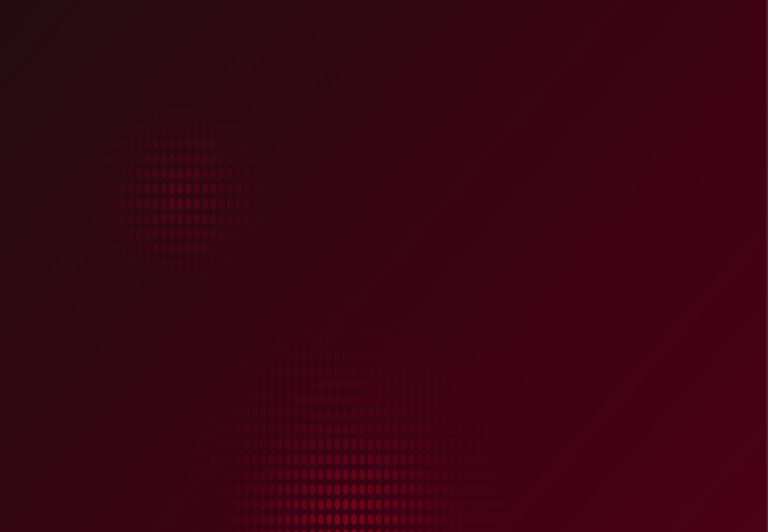
This background is drawn by a WebGL 1 fragment shader. Its source:

```glsl
precision highp float;
// Dark crimson backdrop: a diagonal three-stop gradient, with a fine
// grid of upright oval dots that only shows inside soft round glows.
// Lengths are in canvas heights, so the layout holds at any size.

uniform vec2 u_resolution;

const vec3 SHADOW = vec3(0.140, 0.045, 0.068);
const vec3 WINE = vec3(0.222, 0.014, 0.077);
const vec3 CRIMSON = vec3(0.292, 0.000, 0.086);
const vec3 DOT_RED = vec3(0.540, 0.010, 0.110);
const vec3 GAP_DARK = vec3(0.190, 0.010, 0.065);
const vec3 RIM = vec3(0.350, 0.115, 0.185);

const vec2 PITCH = vec2(0.01554, 0.02825);
const vec2 DOT_RADIUS = vec2(0.0059, 0.0102);
const vec2 GRID_ORIGIN = vec2(0.6497, 0.0236);
const float GRADIENT_TILT = 0.88;
const float RIM_WIDTH = 0.0020;

// Three-colour ramp with its middle stop at one half
vec3 ramp(float t) {
  vec3 lower = mix(SHADOW, WINE, clamp(t * 2.0, 0.0, 1.0));
  return mix(lower, CRIMSON, clamp(t * 2.0 - 1.0, 0.0, 1.0));
}

// Round falloff: 1 at the centre, 0 at the radius
float glow(vec2 p, vec2 centre, float radius, float falloff) {
  float d = length(p - centre) / radius;
  return pow(max(1.0 - d, 0.0), falloff);
}

// Coverage of a repeated oval, smoothed over about one pixel
float ovalGrid(vec2 p, vec2 pitch, vec2 radius, float pixel) {
  vec2 cell = mod(p + 0.5 * pitch, pitch) - 0.5 * pitch;
  float edge = (length(cell / radius) - 1.0) * radius.x;
  return 1.0 - smoothstep(-0.8 * pixel, 0.8 * pixel, edge);
}

void main() {
  vec2 p = gl_FragCoord.xy / u_resolution.y;
  float aspect = u_resolution.x / u_resolution.y;
  float pixel = 1.0 / u_resolution.y;

  // Gradient from the upper left to the lower right
  float t = (p.x + GRADIENT_TILT * (1.0 - p.y)) / (aspect + GRADIENT_TILT);
  vec3 color = ramp(t);

  // Small upper glow, wide faint lower glow, hot spot at the bottom
  float upper = 0.34 * glow(p, vec2(0.339, 0.630), 0.172, 1.1);
  float wide = 0.19 * glow(p, vec2(0.650, 0.110), 0.310, 0.9);
  float hot = 0.70 * glow(p, vec2(0.650, 0.000), 0.240, 1.5);
  float strength = min(upper + wide + hot, 1.0);

  // Dots glow red while the gaps between them sink slightly
  float dots = ovalGrid(p - GRID_ORIGIN, PITCH, DOT_RADIUS, pixel);
  vec3 lit = mix(GAP_DARK, DOT_RED, dots);
  color = mix(color, lit, strength * mix(0.6, 1.0, dots));

  // Thin pale rim along the right side
  float rim = smoothstep(-0.5 * pixel, 0.5 * pixel, p.x - aspect + RIM_WIDTH * aspect);
  gl_FragColor = vec4(mix(color, RIM, rim), 1.0);
}
```
